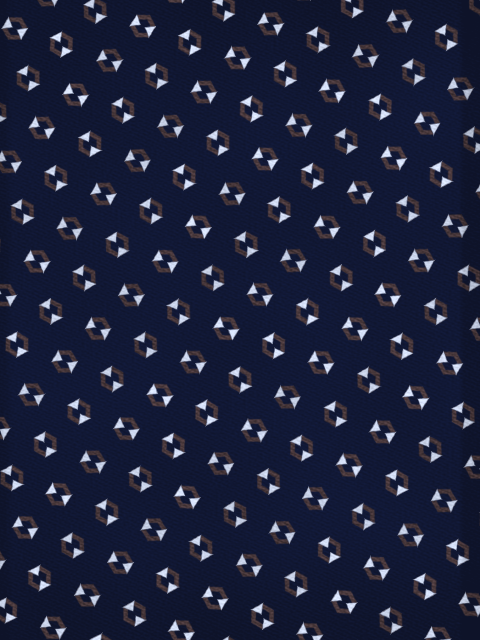
Reproduce this pattern procedurally as a Shadertoy shader.

```glsl
// Navy woven silk with a slanted lattice of brown hexagon rings holding white wedge pairs.

#define STEP_A vec2(0.0741, -0.0266)   // lattice step, orientation alternates
#define STEP_B vec2(-0.0523, -0.0527)  // lattice step, orientation stays
#define ORIGIN vec2(-0.0430, 0.0658)
#define TWIST 0.0486                   // slow skew of the cloth
#define APOTHEM 0.0175                 // hexagon centre to edge
#define BAND 0.0070                    // ring width
#define WEDGE_TIP 0.0042               // wedge tip to hexagon centre
#define GAP 0.0003                     // space between wedge and ring
#define WOBBLE 0.0007                  // unevenness of printed edges
#define THREADS 165.0                  // twill lines per canvas height

const vec3 NAVY = vec3(0.070, 0.102, 0.228);
const vec3 SHADOW = vec3(0.055, 0.075, 0.160);
const vec3 BROWN = vec3(0.295, 0.225, 0.230);
const vec3 WHITE = vec3(0.815, 0.855, 0.945);

float hash(vec2 p) {
    vec3 q = fract(p.xyx * vec3(0.1031, 0.1030, 0.0973));
    q += dot(q, q.yzx + 33.33);
    return fract((q.x + q.y) * q.z);
}

vec2 gradientAt(vec2 cell) {
    float angle = 6.2832 * hash(cell);
    return vec2(cos(angle), sin(angle));
}

float gradientNoise(vec2 p) {
    vec2 i = floor(p), f = fract(p);
    vec2 s = f * f * f * (f * (f * 6.0 - 15.0) + 10.0);
    vec2 e = vec2(0.0, 1.0);
    float low = mix(dot(gradientAt(i), f),
                    dot(gradientAt(i + e.yx), f - e.yx), s.x);
    float high = mix(dot(gradientAt(i + e), f - e),
                     dot(gradientAt(i + 1.0), f - 1.0), s.x);
    return mix(low, high, s.y);
}

vec2 rotate(vec2 p, float angle) {
    float c = cos(angle), s = sin(angle);
    return vec2(c * p.x - s * p.y, s * p.x + c * p.y);
}

// Two mirrored triangles on the x axis, each based on a hexagon edge
float wedgePair(vec2 p) {
    p = abs(p);
    vec2 side = normalize(vec2(-APOTHEM * 0.57735, APOTHEM - WEDGE_TIP));
    return max(p.x - APOTHEM, dot(p - vec2(WEDGE_TIP, 0.0), side));
}

float hexagonRing(vec2 p) {
    p = abs(p);
    float hexagon = max(p.x, dot(p, vec2(0.5, 0.86603))) - APOTHEM;
    return abs(hexagon + 0.5 * BAND) - 0.5 * BAND;
}

float coverage(float d, float blur) {
    return 1.0 - smoothstep(-blur, blur, d);
}

void mainImage(out vec4 fragColor, in vec2 fragCoord) {
    vec2 p = (fragCoord - 0.5 * iResolution.xy) / iResolution.y;
    float blur = max(1.0 / iResolution.y, 0.0012);

    // Cloth grain and soft folds at the sides
    float twill = sin(6.2832 * THREADS * (p.y + 0.45 * p.x));
    float grain = gradientNoise(p * vec2(230.0, 330.0) + 90.0);
    float cloud = gradientNoise(p * 5.0 + 7.0);
    float fold = 0.8 * smoothstep(0.340, 0.352, p.x)
               + 0.6 * smoothstep(-0.352, -0.372, p.x);
    float light = 0.66 + 0.18 * twill + 0.55 * grain + 0.35 * cloud
                - 0.7 * fold - 0.5 * smoothstep(0.30, 0.55, abs(p.y));
    vec3 color = mix(SHADOW, NAVY, clamp(light, 0.0, 1.15));

    // Nearest lattice point
    vec2 q = p - ORIGIN - vec2(0.0, TWIST * p.x * p.y);
    mat2 lattice = mat2(STEP_A, STEP_B);
    vec2 id = round(inverse(lattice) * q);
    vec2 local = q - lattice * id;

    // Alternate columns turn by thirty degrees, with a little print drift
    float drift = hash(id + 41.0) - 0.5;
    float turn = radians(mod(id.x, 2.0) < 0.5 ? 60.0 : 30.0);
    local += 0.0014 * (vec2(hash(id + 63.0), hash(id + 87.0)) - 0.5);
    local = rotate(local, turn + 0.09 * drift);

    float rough = WOBBLE * (gradientNoise(p * 190.0) + 0.6 * grain);
    float wedges = wedgePair(local) + rough;
    float ring = max(hexagonRing(local) + rough, GAP - wedges);

    // Printed inks, broken slightly by the weave
    float ink = 1.0 + 0.12 * drift - 0.14 * fold;
    vec3 brown = BROWN * (ink + 0.10 * twill + 0.35 * grain);
    vec3 white = WHITE * (ink + 0.02 * twill + 0.10 * grain);
    color = mix(color, brown, 0.94 * coverage(ring, blur));
    color = mix(color, white, coverage(wedges, blur));

    fragColor = vec4(clamp(color, 0.0, 1.0), 1.0);
}
```
